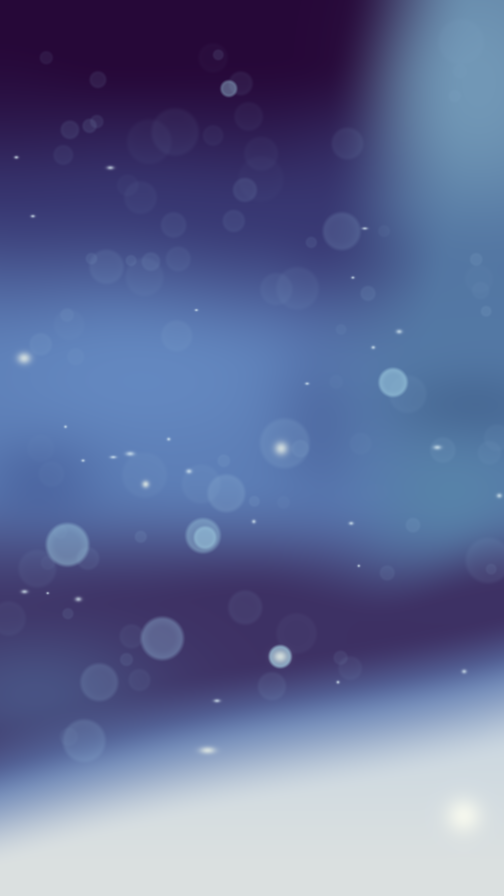
Give the GLSL for this background, as a Shadertoy shader.

```glsl
vec2 hash2(float n) {
    return fract(sin(n * vec2(12.99, 78.23) + vec2(1.7, 4.1)) * 4375.85);
}

float noise(vec2 p) {
    vec2 i = floor(p), f = fract(p);
    f = f * f * (3.0 - 2.0 * f);
    float n = i.x + 57.0 * i.y;
    return mix(mix(hash2(n).x, hash2(n + 1.0).x, f.x),
               mix(hash2(n + 57.0).x, hash2(n + 58.0).x, f.x), f.y);
}

// Soft elliptical falloff, 1 at the centre
float glow(vec2 p, vec2 centre, vec2 size) {
    vec2 d = (p - centre) / size;
    return exp(-dot(d, d));
}

// Out-of-focus light: flat disc with a slightly brighter rim
float bokeh(vec2 p, vec2 centre, float radius) {
    float d = length(p - centre);
    float blur = 0.003 + 0.06 * radius;
    float disc = 1.0 - smoothstep(radius - blur, radius + blur, d);
    return disc * (0.8 + 0.2 * smoothstep(0.5, 1.0, d / radius));
}

vec3 backdrop(vec2 p) {
    float y = p.y + 0.07 * (noise(p * 4.0) - 0.5);

    // Vertical bands: plum, blue, indigo, night
    vec3 col = mix(vec3(0.24, 0.19, 0.39), vec3(0.36, 0.49, 0.71), smoothstep(0.57, 0.84, y));
    col = mix(col, vec3(0.22, 0.22, 0.45), smoothstep(1.06, 1.40, y + 0.08 * p.x));
    col = mix(col, vec3(0.15, 0.03, 0.22), smoothstep(1.33, 1.68, y));

    // Blue haze and shadows
    col = mix(col, vec3(0.41, 0.56, 0.78), 0.6 * glow(p, vec2(0.28, 1.02), vec2(0.32, 0.14)));
    col = mix(col, vec3(0.25, 0.33, 0.57), 0.5 * glow(p, vec2(0.08, 0.82), vec2(0.12, 0.09)));
    col = mix(col, vec3(0.27, 0.36, 0.58), 0.5 * glow(p, vec2(0.64, 0.94), vec2(0.10, 0.16)));
    col = mix(col, vec3(0.30, 0.38, 0.57), 0.7 * glow(p, vec2(0.07, 0.40), vec2(0.25, 0.13)));

    // Teal column on the right
    float edge = 0.78 - 0.10 * glow(p, vec2(0.7, 1.08), vec2(1.0, 0.22));
    float column = smoothstep(edge - 0.13, edge + 0.16, p.x + 0.08 * (noise(p * 5.0 + 9.0) - 0.5));
    column *= smoothstep(0.58, 0.80, y);
    vec3 teal = mix(vec3(0.33, 0.48, 0.65), vec3(0.40, 0.56, 0.69), smoothstep(1.25, 1.55, p.y));
    col = mix(col, teal, 0.9 * column);
    col = mix(col, vec3(0.49, 0.65, 0.76), 0.6 * glow(p, vec2(0.95, 1.62), vec2(0.16, 0.22)));
    col = mix(col, vec3(0.25, 0.37, 0.54), 0.6 * glow(p, vec2(0.94, 0.97), vec2(0.17, 0.08)));
    col = mix(col, vec3(0.35, 0.53, 0.67), 0.6 * glow(p, vec2(0.90, 0.80), vec2(0.12, 0.10)));
    return col;
}

void mainImage(out vec4 fragColor, in vec2 fragCoord) {
    vec2 p = fragCoord / iResolution.x;
    vec3 col = backdrop(p);

    // Snow bank with a blue fringe
    float height = p.y - 0.215 - 0.23 * p.x - 0.012 * sin(5.0 * p.x);
    float snow = 1.0 - smoothstep(-0.16, 0.05, height);
    vec3 white = mix(vec3(0.86, 0.88, 0.88), vec3(0.79, 0.84, 0.88), smoothstep(0.0, 0.4, p.y));
    col = mix(col, vec3(0.37, 0.48, 0.69), 1.0 - smoothstep(-0.03, 0.13, height));
    col = mix(col, white, snow);
    col += vec3(0.12, 0.10, 0.05) * glow(p, vec2(0.92, 0.16), vec2(0.035));

    // Scattered faint discs
    float air = 1.0 - snow;
    vec3 frost = vec3(0.56, 0.70, 0.83);
    for (float i = 0.0; i < 80.0; i++) {
        vec2 place = hash2(i + 1.0), kind = hash2(i + 201.0);
        float radius = mix(0.010, 0.050, kind.x * kind.x);
        float strength = mix(0.04, 0.17, kind.y) * mix(1.2, 0.6, kind.x);
        col = mix(col, frost, air * strength * bokeh(p, vec2(place.x, 0.3 + 1.45 * place.y), radius));
    }

    // Tiny sharp flakes, stretched by their drift
    for (float i = 0.0; i < 26.0; i++) {
        vec2 place = hash2(i + 401.0), kind = hash2(i + 501.0);
        float size = mix(0.002, 0.005, kind.x);
        float flake = glow(p, vec2(place.x, 0.3 + 1.2 * place.y), size * vec2(1.0 + kind.y, 1.0));
        col = mix(col, vec3(0.85, 0.92, 0.95), 0.7 * air * flake);
    }

    // Large lights
    vec3 ice = vec3(0.62, 0.80, 0.88);
    col = mix(col, ice, 0.50 * bokeh(p, vec2(0.134, 0.697), 0.042));
    col = mix(col, ice, 0.45 * bokeh(p, vec2(0.403, 0.715), 0.034));
    col = mix(col, ice, 0.60 * bokeh(p, vec2(0.407, 0.711), 0.022));
    col = mix(col, frost, 0.45 * bokeh(p, vec2(0.322, 0.511), 0.042));
    col = mix(col, ice, 0.65 * bokeh(p, vec2(0.780, 1.019), 0.028));
    col = mix(col, ice, 0.75 * bokeh(p, vec2(0.556, 0.475), 0.022));
    col = mix(col, frost, 0.28 * bokeh(p, vec2(0.449, 0.799), 0.037));
    col = mix(col, frost, 0.20 * bokeh(p, vec2(0.565, 0.898), 0.049));
    col = mix(col, frost, 0.22 * bokeh(p, vec2(0.197, 0.424), 0.037));
    col = mix(col, frost, 0.22 * bokeh(p, vec2(0.167, 0.308), 0.042));
    col = mix(col, frost, 0.20 * bokeh(p, vec2(0.678, 1.319), 0.037));
    col = mix(col, ice, 0.50 * bokeh(p, vec2(0.454, 1.602), 0.016));

    // Bright sparkles
    float sparkle = glow(p, vec2(0.048, 1.067), vec2(0.013, 0.011))
                  + glow(p, vec2(0.558, 0.888), vec2(0.013))
                  + glow(p, vec2(0.556, 0.475), vec2(0.014, 0.012))
                  + glow(p, vec2(0.289, 0.817), vec2(0.007))
                  + glow(p, vec2(0.412, 0.289), vec2(0.015, 0.007));
    col = mix(col, vec3(0.90, 0.93, 0.90), 0.8 * min(sparkle, 1.0));

    fragColor = vec4(col, 1.0);
}
```
